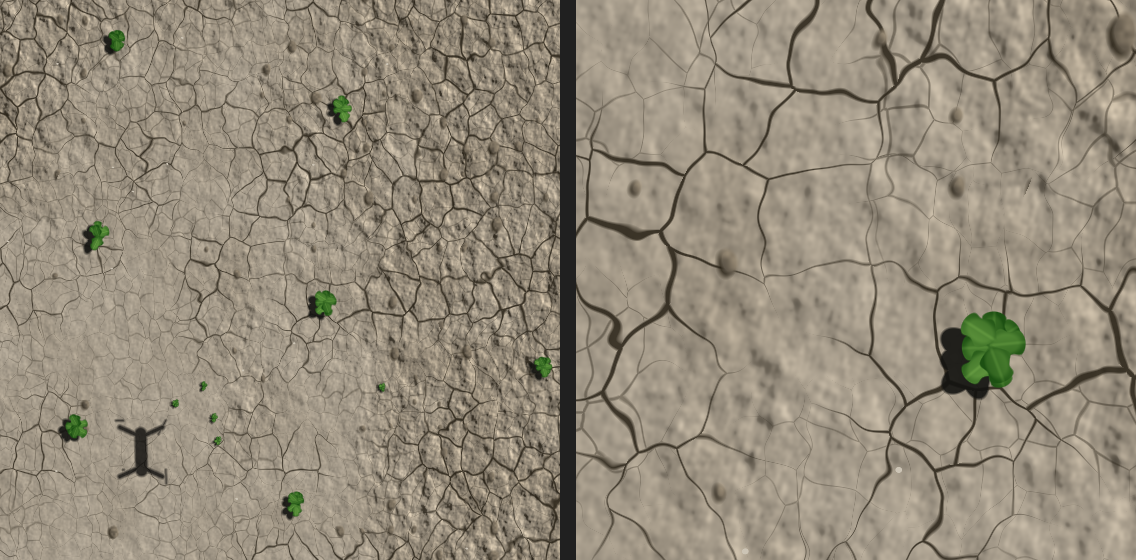
Left, the full canvas; right, a detail of the centre.
This texture is drawn by a WebGL 2 fragment shader. Its source:

```glsl
#version 300 es
precision highp float;
uniform vec2 u_resolution;
out vec4 fragColor;

#define PLATE_CELLS 19.0
#define FINE_CELLS 36.0
#define CRACK_WIDTH 0.0027
#define RELIEF 2.1
#define PLANT_SIZE 0.021
#define SOIL_LIGHT vec3(0.655, 0.615, 0.55)
#define SOIL_DARK vec3(0.50, 0.455, 0.385)
#define CREVICE vec3(0.16, 0.135, 0.09)
#define LEAF_DARK vec3(0.11, 0.31, 0.07)
#define LEAF_LIGHT vec3(0.42, 0.63, 0.27)
#define LIGHT_DIR vec2(0.87, 0.49)

vec2 hash2(vec2 p) {
  vec3 q = fract(p.xyx * vec3(0.1031, 0.1030, 0.0973));
  q += dot(q, q.yzx + 33.33);
  return fract((q.xx + q.yz) * q.zy);
}

float noise(vec2 p) {
  vec2 i = floor(p), f = fract(p);
  f = f * f * (3.0 - 2.0 * f);
  float low = mix(hash2(i).x, hash2(i + vec2(1, 0)).x, f.x);
  float high = mix(hash2(i + vec2(0, 1)).x, hash2(i + 1.0).x, f.x);
  return mix(low, high, f.y);
}

float fbm(vec2 p) {
  float sum = 0.0, gain = 0.5;
  for (int i = 0; i < 4; i++) {
    sum += gain * noise(p);
    p = mat2(1.6, 1.2, -1.2, 1.6) * p + 7.3;
    gain *= 0.5;
  }
  return sum;
}

// Distance to the border between the two nearest cells
float cellBorder(vec2 p) {
  vec2 id = floor(p), a = vec2(9), b = vec2(9);
  for (int y = -1; y <= 1; y++)
    for (int x = -1; x <= 1; x++) {
      vec2 n = id + vec2(x, y);
      vec2 r = n + 0.1 + 0.8 * hash2(n) - p;
      if (dot(r, r) < dot(a, a)) { b = a; a = r; }
      else if (dot(r, r) < dot(b, b)) b = r;
    }
  return (dot(b, b) - dot(a, a)) / (2.0 * length(b - a));
}

float cover(float d, float blur) { return clamp(0.5 - d / blur, 0.0, 1.0); }

float segment(vec2 p, vec2 a, vec2 b) {
  vec2 ab = b - a;
  return length(p - a - ab * clamp(dot(p - a, ab) / dot(ab, ab), 0.0, 1.0));
}

// Soft shadow of a four-armed flyer
float flyerShadow(vec2 p) {
  float d = segment(p, vec2(-0.001, 0.033), vec2(0.001, -0.033)) - 0.011;
  for (int i = 0; i < 4; i++) {
    vec2 side = vec2(i % 2, i / 2) * 2.0 - 1.0;
    vec2 tip = side * vec2(0.038, 0.044);
    d = min(d, segment(p, side * vec2(0.007, 0.03), tip) - 0.0042);
    d = min(d, segment(p, tip - vec2(0.007, 0.012) * side.yx, tip + vec2(0.006, 0.012)) - 0.0015);
  }
  return cover(d, 0.005);
}

// Adds one plant: leaf colour with coverage, and the shadow on the ground
void addPlant(vec2 p, float size, float seed, float px, inout vec4 leaf, inout float shadow) {
  if (length(p) > 3.5 * size) return;
  for (int i = 0; i < 8; i++) {
    vec2 rnd = hash2(vec2(float(i) + 3.0, seed * 5.7 + 1.0));
    float angle = float(i) * 2.4 + rnd.x;
    vec2 dir = vec2(cos(angle), sin(angle));
    vec2 centre = dir * vec2(0.5, 0.95) * (0.35 + 0.55 * rnd.y) * size;
    mat2 turn = mat2(dir.x, -dir.y, dir.y, dir.x);
    vec2 radii = size * vec2(0.5, 0.3 + 0.08 * rnd.x);
    vec2 q = turn * (p - centre) / radii;
    vec2 s = turn * (p - centre + LIGHT_DIR * size * 0.65) / radii;
    shadow = max(shadow, cover((length(s) - 1.0) * radii.y, 2.0 * px));
    float tone = 0.25 + 0.5 * rnd.y + 0.2 * q.y - 0.3 * smoothstep(0.6, 1.0, length(q));
    tone += 0.2 * (1.0 - smoothstep(0.0, 0.2, abs(q.y)));
    float mask = cover((length(q) - 1.0 + 0.15 * sin(q.x * 6.0)) * radii.y, 1.5 * px);
    leaf = mix(leaf, vec4(mix(LEAF_DARK, LEAF_LIGHT, clamp(tone, 0.0, 1.0)), 1), mask);
  }
}

void main() {
  vec2 p = gl_FragCoord.xy / u_resolution;
  float px = 1.0 / u_resolution.y;

  // Ground gets rougher to the right and in the upper left corner
  float patches = fbm(p * vec2(7, 4));
  float rough = smoothstep(0.35, 1.0, p.x + 0.2 * p.y + 0.7 * (patches - 0.5));
  rough = max(rough, smoothstep(0.45, 0.0, length(p - vec2(0, 0.9)) + 0.5 * (patches - 0.5)));

  // Relief lit from the side
  vec2 bump = p * vec2(48, 38);
  float slope = fbm(bump) - fbm(bump + LIGHT_DIR * 0.17);
  float grain = noise(p * 260.0) - 0.5;
  vec3 colour = mix(SOIL_LIGHT, SOIL_DARK, 0.42 * rough + 0.5 * (fbm(p * 14.0) - 0.4));
  colour *= 1.0 + RELIEF * slope * (0.3 + rough) + 0.09 * grain;
  colour = mix(colour, CREVICE, 0.75 * rough * smoothstep(0.07, 0.17, -slope));

  // Two sizes of drying cracks, fading in and out
  vec2 warp = vec2(noise(p * 13.0), noise(p * 13.0 + 40.0)) * 0.03;
  warp += vec2(noise(p * 65.0), noise(p * 65.0 + 90.0)) * 0.009;
  vec2 w = p + warp;
  float open = noise(p * 11.0 + 5.0) + 0.3 * rough;
  float plates = cellBorder(w * vec2(1.1, 0.9) * PLATE_CELLS) / PLATE_CELLS;
  float fine = cellBorder(w * vec2(1.15, 0.8) * FINE_CELLS + 17.0) / FINE_CELLS;
  float crack = cover(plates - CRACK_WIDTH * (open - 0.42), 1.3 * px + 0.0004);
  float hair = cover(fine - CRACK_WIDTH * 0.7 * (noise(p * 17.0) - 0.45), 1.5 * px);
  colour = mix(colour, CREVICE, max(0.85 * crack * smoothstep(0.15, 0.5, open), 0.4 * hair));

  // Scattered clods and a few pale chips
  vec2 grid = (p + 0.4 * warp) * 22.0, id = floor(grid);
  vec2 rnd = hash2(id + 61.0);
  vec2 q = (fract(grid) - 0.35 - 0.3 * rnd.yx) * vec2(1.25, 0.85);
  float radius = 0.07 + 0.15 * rnd.y * rnd.y;
  float present = step(rnd.x, 0.04 + 0.32 * rough);
  float below = cover(length(q + LIGHT_DIR * radius * 0.55) - radius, 0.08 + 22.0 * px);
  float clod = cover(length(q) - radius, 0.05 + 22.0 * px);
  colour = mix(colour, CREVICE, 0.8 * present * below);
  vec3 clodColour = SOIL_DARK * (0.95 + dot(q, LIGHT_DIR) / radius * 0.25 + grain * 0.3);
  colour = mix(colour, clodColour, present * clod);
  float chip = cover(length(q * vec2(1, 2)) - 0.06, 22.0 * px) * step(0.975, rnd.x);
  colour = mix(colour, vec3(0.8, 0.77, 0.71), chip);

  // Planted rows, then stray seedlings
  vec4 leaf = vec4(LEAF_DARK, 0);
  float shadow = 0.0;
  for (int k = 0; k < 12; k++) {
    float row = float(k / 3), rank = float(k % 3 + k / 6);
    vec2 jitter = hash2(vec2(float(k) + 2.0, 8.0));
    vec2 spot = vec2(0.21 + 0.405 * row - 0.04 * rank, 0.93 - 0.35 * rank - 0.12 * row);
    spot += 0.02 * (jitter - 0.5);
    if (k > 6) spot = vec2(0.3, 0.1) + vec2(0.65, 0.55) * jitter;
    float size = PLANT_SIZE * (k > 6 ? 0.32 : 0.85 + 0.3 * jitter.x);
    addPlant(p - spot, size, float(k), px, leaf, shadow);
  }
  colour = mix(colour, vec3(0.07, 0.07, 0.06), 0.9 * shadow);
  colour *= 1.0 - 0.74 * flyerShadow(p - vec2(0.252, 0.193));
  colour = mix(colour, leaf.rgb, leaf.a);
  fragColor = vec4(clamp(colour, 0.0, 1.0), 1);
}
```
